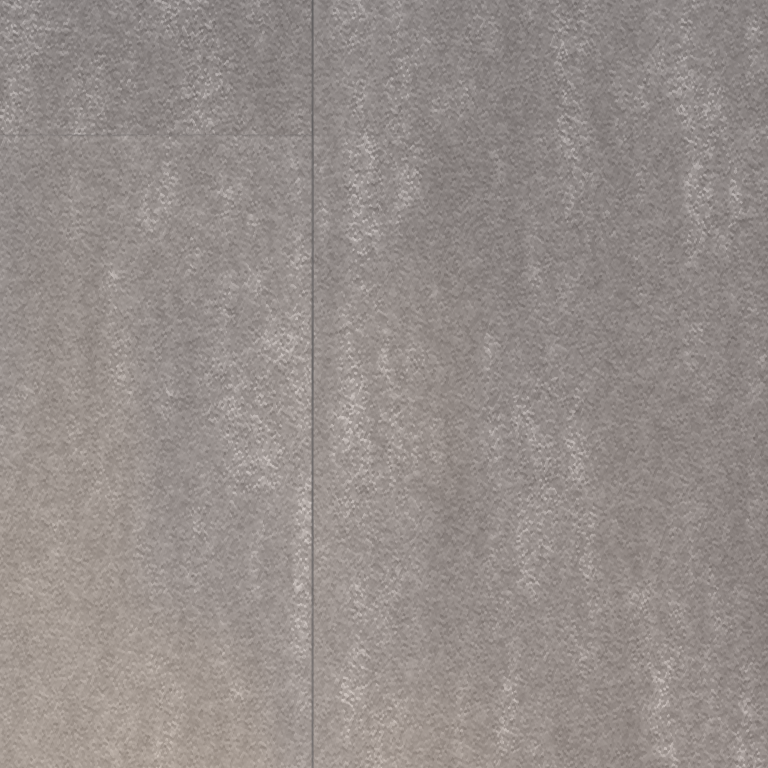
Write a Shadertoy shader that draws this texture.

```glsl
// Worn stone slabs: one dark upright seam, a fainter cross joint at its left.
// Corner tints give the broad light, smooth cellular noise gives the faint
// upright stains, and a dense layer of small cells makes an even, crisp grain.

const vec3 TOP_LEFT     = vec3(0.550, 0.528, 0.524);
const vec3 TOP_RIGHT    = vec3(0.538, 0.515, 0.510);
const vec3 BOTTOM_LEFT  = vec3(0.665, 0.630, 0.610);
const vec3 BOTTOM_RIGHT = vec3(0.575, 0.540, 0.526);
const vec3 SEAM_COLOR   = vec3(0.370, 0.362, 0.365);
const vec3 WARM_STAIN   = vec3(0.014, 0.004, -0.012);

const float SEAM_X = 0.407;            // upright seam
const float SEAM_HALF_WIDTH = 0.0013;
const float JOINT_Y = 0.824;           // cross joint
const float JOINT_HALF_WIDTH = 0.0012;
const float JOINT_LEFT = 0.20;         // joint opacity on each side
const float JOINT_RIGHT = 0.08;

const vec2 STREAK_SCALE = vec2(15.0, 2.6);
const vec2 VEIN_SCALE   = vec2(54.0, 9.0);
const vec2 MOTTLE_SCALE = vec2(105.0, 66.0);
const vec2 GRAIN_SCALE  = vec2(310.0, 245.0);
const float STREAK_DEPTH = 0.040;
const float VEIN_DEPTH   = 0.036;
const float MOTTLE_DEPTH = 0.042;
const float GRAIN_DEPTH  = 0.105;
const float FLECK_DEPTH  = 0.045;

vec3 hash3(vec2 p) {
    vec3 q = fract(p.xyx * vec3(0.1031, 0.1030, 0.0973));
    q += dot(q, q.yxz + 33.33);
    return fract((q.xxy + q.yzz) * q.zyx);
}

// Cellular noise whose random cell values blend, range 0 to 1;
// a higher crispness gives harder borders between the cells
float cellNoise(vec2 p, float crispness) {
    vec2 cell = floor(p), f = p - cell;
    float total = 0.0, weightSum = 0.0;
    for (int y = -1; y <= 1; y++)
    for (int x = -1; x <= 1; x++) {
        vec2 offset = vec2(x, y);
        vec3 h = hash3(cell + offset + 200.0);
        vec2 d = offset + 0.15 + 0.7 * h.xy - f;
        float weight = exp(-crispness * dot(d, d));
        total += weight * h.z;
        weightSum += weight;
    }
    return total / weightSum;
}

// Smooth layer centred on zero
float layer(vec2 p) {
    return cellNoise(p, 5.0) - 0.5;
}

// Smooth-edged line mask from the distance to its centre
float lineMask(float dist, float halfWidth, float pixel) {
    return 1.0 - smoothstep(halfWidth - 0.7 * pixel, halfWidth + 0.7 * pixel, abs(dist));
}

void mainImage(out vec4 fragColor, in vec2 fragCoord) {
    vec2 uv = fragCoord / iResolution.xy;
    float pixel = 1.0 / min(iResolution.x, iResolution.y);

    // Slab under this point: the noise is shifted for each one
    float rightSide = step(SEAM_X, uv.x);
    float upperLeft = (1.0 - rightSide) * step(JOINT_Y, uv.y);
    vec2 slabShift = vec2(3.7, 8.3) * rightSide + vec2(11.2, 5.6) * upperLeft;

    // Broad light, with a pale band worn along the seam
    vec3 color = mix(mix(BOTTOM_LEFT, BOTTOM_RIGHT, uv.x),
                     mix(TOP_LEFT, TOP_RIGHT, uv.x), uv.y);
    float seamWear = exp(-abs(uv.x - SEAM_X) / 0.055);
    color += 0.030 * seamWear - 0.012 * upperLeft;

    // Upright stains that waver slightly
    vec2 p = uv + slabShift;
    p.x += 0.006 * sin(9.0 * uv.y + 14.0 * uv.x) + 0.003 * sin(31.0 * uv.y);
    float streak = layer(p * STREAK_SCALE);
    float cloud  = layer(p * vec2(6.0, 4.5) + 17.0);
    float vein   = layer(p * VEIN_SCALE);
    float blotch = layer(p * vec2(38.0, 26.0) + 41.0);
    float mottle = layer(p * MOTTLE_SCALE);

    // Rough patches follow the stains, the seam and the upper left slab
    float rough = 0.6 * streak + 0.6 * vein + 0.5 * blotch + 0.12 * seamWear;
    rough = smoothstep(-0.1, 0.5, rough + 0.12 * upperLeft);

    color += STREAK_DEPTH * (streak + 0.5 * cloud);
    color += VEIN_DEPTH * (vein + 0.7 * blotch) * (0.7 + 0.6 * rough);
    color += MOTTLE_DEPTH * mottle * (0.8 + 0.6 * rough);
    color += WARM_STAIN * (1.0 - uv.y) * (1.0 - uv.x) * (0.7 + 2.0 * cloud);

    // Crisp grain: each small cell is lit at its upper left side
    vec2 g = uv * GRAIN_SCALE + slabShift * 10.0;
    g = mat2(0.92, 0.39, -0.39, 0.92) * g;
    float fine = cellNoise(g, 8.0);
    float relief = 0.55 * (fine - 0.5) + 0.6 * (fine - cellNoise(g + vec2(-0.3, 0.75), 8.0));
    relief += 0.35 * layer(g * 0.55 + 61.0);
    color += GRAIN_DEPTH * relief * (0.85 + 0.4 * rough);
    color += FLECK_DEPTH * rough * smoothstep(0.15, 0.6, relief + 0.4 * mottle);

    // Cross joint with a lit lower lip
    float joint = mix(JOINT_LEFT, JOINT_RIGHT, rightSide);
    float lip = lineMask(uv.y - JOINT_Y + 0.004, 0.0015, pixel);
    color += 0.07 * joint * lip;
    joint *= lineMask(uv.y - JOINT_Y, JOINT_HALF_WIDTH, pixel) * (0.9 + vein + mottle);
    color = mix(color, SEAM_COLOR, joint);

    // Upright seam: soft shadow, then the dark gap
    float gap = uv.x - SEAM_X;
    color -= 0.03 * exp(-abs(gap) / 0.002);
    float seam = lineMask(gap, SEAM_HALF_WIDTH, pixel) * (0.62 + 0.2 * uv.y + 0.4 * vein);
    color = mix(color, SEAM_COLOR, clamp(seam, 0.0, 1.0));

    fragColor = vec4(clamp(color, 0.0, 1.0), 1.0);
}
```
